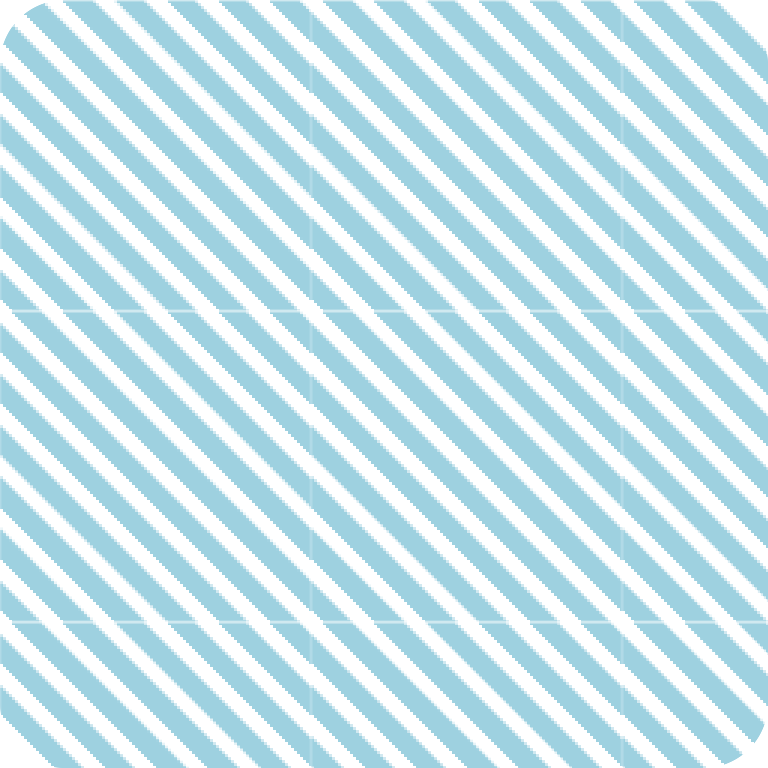
This pattern is drawn by a WebGL 2 fragment shader. Its source:

```glsl
#version 300 es
precision highp float;
// Draws diagonal sky-blue stripes on white, tiled with faint seams in a rounded square.

uniform vec2 u_resolution;
out vec4 fragColor;

const vec3 WHITE = vec3(1.0);
const vec3 SKY = vec3(0.62, 0.82, 0.88);
const vec3 PALE = vec3(0.82, 0.91, 0.94);

const float TILE = 0.405;          // side of one repeat
const float PERIOD = 0.0672;       // stripe spacing along either axis
const float CELL = 1.0 / 256.0;    // step of the jagged stripe edges
const float SEAM_HALF = 0.0019;
const float CORNER = 0.084;

// Snaps a position to cell centres, blending over one pixel at cell borders.
vec2 softSnap(vec2 p, float cell, float pixel) {
    vec2 g = p / cell;
    vec2 border = floor(g + 0.5);
    vec2 blend = clamp((g - border) * cell / pixel + 0.5, 0.0, 1.0);
    return (border - 0.5 + blend) * cell;
}

// Smooth mask of the interval from start to end.
float band(float x, float start, float end, float soft) {
    return smoothstep(start - soft, start + soft, x)
         - smoothstep(end - soft, end + soft, x);
}

// Distance on each axis to the nearest tile border.
vec2 seamDistance(vec2 p, float tile) {
    return abs(p - tile * floor(p / tile + 0.5));
}

// Signed distance to a rounded square centred on the origin.
float roundedSquare(vec2 p, float halfSide, float radius) {
    vec2 q = abs(p) - halfSide + radius;
    return length(max(q, 0.0)) + min(max(q.x, q.y), 0.0) - radius;
}

// Stripe colour inside one tile: solid blue with a pale upper fringe.
vec3 stripeColor(vec2 local, float pixel) {
    vec2 stepped = softSnap(local, CELL, pixel);
    float phase = fract((stepped.x - stepped.y) / PERIOD);
    float soft = 0.5 * pixel / PERIOD;
    float solid = band(phase, 0.213, 0.762, soft);
    float whole = band(phase, 0.213, 0.814, soft);
    return mix(mix(WHITE, PALE, whole), SKY, solid);
}

void main() {
    vec2 uv = gl_FragCoord.xy / u_resolution;
    vec2 p = vec2(uv.x, 1.0 - uv.y);   // tiles start at the upper left
    float pixel = 1.0 / min(u_resolution.x, u_resolution.y);

    vec3 color = stripeColor(mod(p, TILE), pixel);

    // Seams: faint upright lines, stronger level lines
    vec2 seam = 1.0 - smoothstep(SEAM_HALF - 0.5 * pixel,
                                 SEAM_HALF + 0.5 * pixel, seamDistance(p, TILE));
    color = mix(color, WHITE, max(0.2 * seam.x, 0.52 * seam.y));

    // Rounded corners
    float edge = roundedSquare(p - 0.5, 0.5, CORNER);
    color = mix(color, WHITE, smoothstep(-0.5 * pixel, 0.5 * pixel, edge));

    fragColor = vec4(color, 1.0);
}
```
